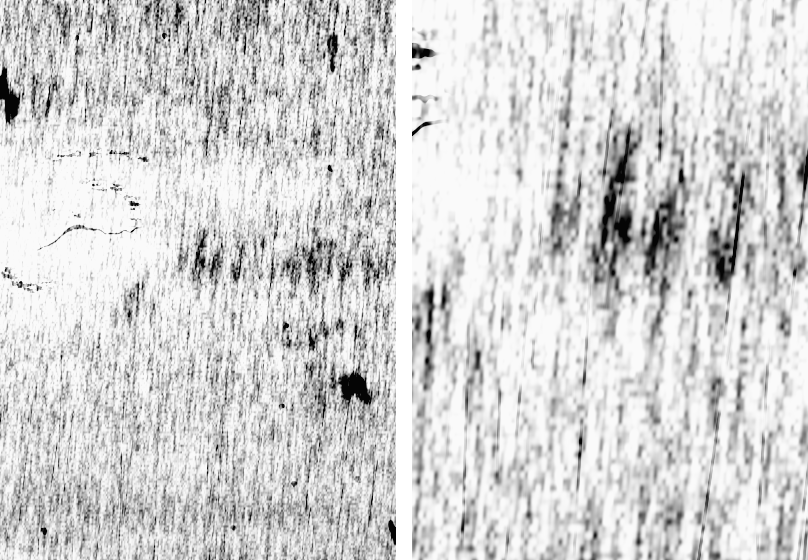
Left: the whole. Right: its middle third, enlarged.
Give the GLSL for this texture, as a WebGL 2 fragment shader.

```glsl
#version 300 es
precision highp float;
// Weathered, scratched board in black and white: stretched value noise gives
// the fibres, slanted broken lines the scratches, warped ellipses the stains.
// All parts sum to one "ink" value, which a curve turns into a grey tone.

uniform vec2 u_resolution;
out vec4 fragColor;

const float BASE_INK = -0.17;
const float FIBRE_SLANT = 0.07;
const float FIBRE_INK = 0.56;
const float STREAK_INK = 0.36;
const float SPECK_INK = 0.48;
const float BAND_INK = 0.2;
const float SCRATCH_INK = 1.5;
const float SCRATCH_COLUMNS = 26.0;
const float SCRATCH_WIDTH = 0.0009;
const float STAIN_INK = 1.65;
const float BLOT_INK = 3.2;
const float PALE_INK = 1.5;
const float KNOT_INK = 2.8;

// Ellipses: centre xy, radii xy, in canvas heights.
const vec4 STAINS[7] = vec4[7](
  vec4(0.03, 0.825, 0.13, 0.036), vec4(0.41, 0.795, 0.075, 0.040),
  vec4(0.39, 0.525, 0.13, 0.058), vec4(0.61, 0.525, 0.19, 0.055),
  vec4(0.24, 0.465, 0.075, 0.055), vec4(0.55, 0.403, 0.15, 0.026),
  vec4(0.61, 0.305, 0.09, 0.035));
const vec4 BLOTS[4] = vec4[4](
  vec4(0.0, 0.825, 0.055, 0.036), vec4(0.598, 0.918, 0.015, 0.033),
  vec4(0.632, 0.312, 0.032, 0.027), vec4(0.705, 0.03, 0.012, 0.03));
const vec4 KNOTS[4] = vec4[4](
  vec4(0.16, 0.61, 0.08, 0.063), vec4(0.11, 0.595, 0.045, 0.03),
  vec4(0.055, 0.56, 0.075, 0.07), vec4(0.18, 0.69, 0.10, 0.035));
const vec2 KNOT_FACING[4] = vec2[4](
  vec2(0.7, 0.7), vec2(0.0, 1.0), vec2(-0.4, -0.9), vec2(0.0, 1.0));

float hash(vec2 p) {
  vec3 q = fract(vec3(p.xyx) * 0.1031);
  q += dot(q, q.yzx + 33.33);
  return fract((q.x + q.y) * q.z);
}

// Value noise with zero mean and a spread of about one.
float noise(vec2 p) {
  vec2 i = floor(p), f = fract(p);
  f = f * f * (3.0 - 2.0 * f);
  float low = mix(hash(i), hash(i + vec2(1, 0)), f.x);
  float high = mix(hash(i + vec2(0, 1)), hash(i + vec2(1, 1)), f.x);
  return (mix(low, high, f.y) - 0.5) * 4.6;
}

// 1 inside an ellipse, fading to 0 at its rim.
float ellipse(vec2 p, vec4 e, float core) {
  return 1.0 - smoothstep(core, 1.0, length((p - e.xy) / e.zw));
}

float scratches(vec2 p, float pixel) {
  float sum = 0.0;
  for (int i = 0; i < 5; i++) {
    float layer = float(i);
    float x = (p.x - (0.03 + 0.028 * layer) * p.y) * SCRATCH_COLUMNS + layer * 0.37;
    vec2 id = vec2(floor(x) + 40.0, layer * 17.0);
    float d = abs(fract(x) - 0.15 - 0.7 * hash(id)) / SCRATCH_COLUMNS;
    float line = 1.0 - smoothstep(SCRATCH_WIDTH - 0.5 * pixel, SCRATCH_WIDTH + 0.5 * pixel, d);
    float run = smoothstep(0.2, 1.3, noise(vec2(id.x * 7.0 + id.y, p.y * 5.0)));
    float gaps = smoothstep(-1.2, 0.8, noise(vec2(id.x * 3.0 + id.y, p.y * 70.0)));
    sum += line * run * gaps;
  }
  return sum;
}

// Flecked arcs around the knot.
float knotArcs(vec2 p) {
  float flecks = smoothstep(0.2, 1.2, noise(p * vec2(85.0, 230.0)) + 0.4 * noise(p * 300.0));
  float sum = 0.0;
  for (int i = 0; i < 4; i++) {
    vec2 q = (p - KNOTS[i].xy) / KNOTS[i].zw;
    float r = length(q) + 0.08 * noise(p * 45.0);
    float side = smoothstep(0.3, 0.8, dot(q, KNOT_FACING[i]) / max(length(q), 0.01));
    sum += side * (1.0 - smoothstep(0.05, 0.25, abs(r - 1.0)));
  }
  return min(sum, 1.0) * flecks;
}

// One wavering split running across the knot.
float crack(vec2 p, float pixel) {
  float y = 0.588 + 0.004 * sin(p.x * 55.0) + 0.0015 * noise(vec2(p.x * 90.0, 3.0));
  y -= 0.035 * (1.0 - smoothstep(0.055, 0.13, p.x));
  float ends = smoothstep(0.055, 0.075, p.x) * (1.0 - smoothstep(0.24, 0.262, p.x));
  float width = 0.0012 + 0.003 * exp(-pow((p.x - 0.135) / 0.025, 2.0));
  return ends * (1.0 - smoothstep(width - pixel, width + pixel, abs(p.y - y)));
}

// Sparse small round marks.
float specks(vec2 p) {
  vec2 cell = floor(p * 9.0), f = fract(p * 9.0);
  vec2 centre = 0.2 + 0.6 * vec2(hash(cell + 5.0), hash(cell + 19.0));
  float d = length(f - centre) + 0.012 * noise(p * 160.0);
  return step(0.72, hash(cell + 71.0)) * (1.0 - smoothstep(0.02, 0.055, d));
}

void main() {
  vec2 p = gl_FragCoord.xy / u_resolution.y;
  float pixel = 1.0 / u_resolution.y;
  vec2 s = vec2(p.x - FIBRE_SLANT * p.y + 1.0, p.y);

  // Grain, softer towards the bottom.
  float grain = FIBRE_INK * noise(s * vec2(300.0, 55.0))
              + STREAK_INK * noise(s * vec2(165.0, 9.0) + 31.0)
              + SPECK_INK * noise(s * vec2(390.0, 250.0) + 57.0);
  float ink = BASE_INK + grain * mix(0.8, 1.05, smoothstep(0.1, 0.4, p.y));

  // Broad light and dark areas.
  float pale = max(ellipse(p, vec4(0.10, 0.59, 0.31, 0.24), 0.35),
                   0.55 * ellipse(p, vec4(0.38, 0.65, 0.32, 0.10), 0.2));
  ink -= PALE_INK * pale;
  ink += 0.4 * smoothstep(0.8, 1.0, p.y) + 0.32 * (1.0 - smoothstep(0.05, 0.36, p.y));
  ink += 0.35 * (p.x - 0.35) + BAND_INK * noise(p * vec2(2.5, 24.0));

  // Stains, their rims drawn out along the fibres.
  vec2 w = p + vec2(0.006 * noise(p * 28.0),
                    0.011 * noise(s * vec2(75.0, 7.0)) + 0.004 * noise(p * 90.0));
  float stain = 0.0, blot = 0.0;
  for (int i = 0; i < 7; i++) stain = max(stain, ellipse(w, STAINS[i], 0.1));
  for (int i = 0; i < 4; i++) blot = max(blot, ellipse(w, BLOTS[i], 0.5));
  ink += STAIN_INK * stain * (0.85 + 0.3 * noise(s * vec2(60.0, 12.0))) + BLOT_INK * blot;

  // Fine dark marks.
  ink += SCRATCH_INK * scratches(p, pixel) * (1.0 - 0.6 * pale);
  ink += KNOT_INK * (knotArcs(p) + 1.2 * crack(p, pixel) + 0.8 * specks(p));

  ink = clamp(ink, -1.6, 2.8);
  float tone = 0.845 - 0.17 * ink - 0.054 * ink * ink;
  fragColor = vec4(vec3(clamp(tone, 0.02, 1.0)), 1.0);
}
```
